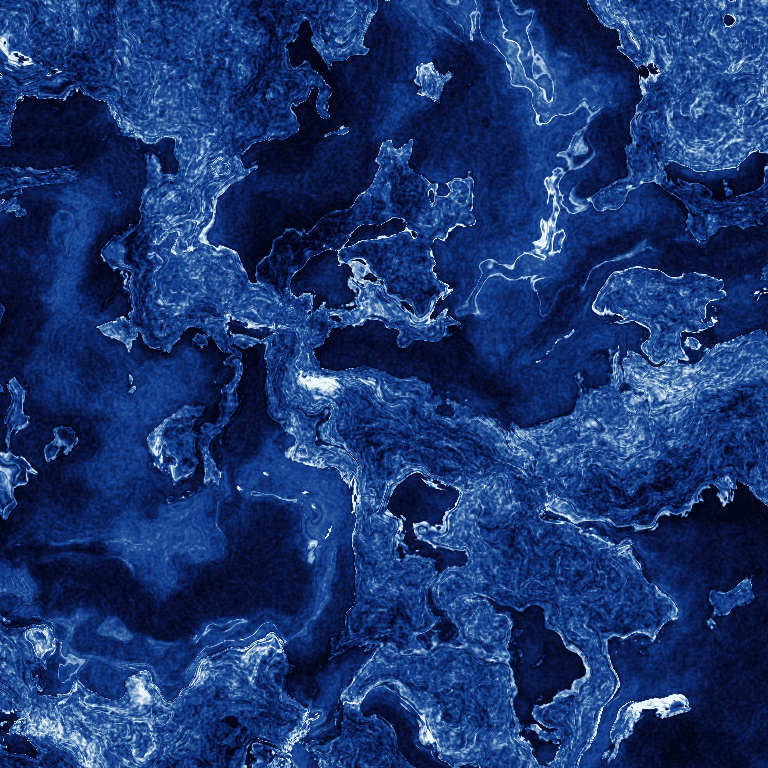
A Shadertoy shader for this texture:

```glsl
// Polished blue agate: dark navy basins, pale banded shores and lacy mineral veins.

vec2 gradientAt(vec2 cell) {
    vec3 h = fract(cell.xyx * vec3(0.1031, 0.1030, 0.0973));
    h += dot(h, h.yzx + 33.33);
    float angle = 6.2832 * fract((h.x + h.y) * h.z);
    return vec2(cos(angle), sin(angle));
}

float gradientNoise(vec2 p) {
    vec2 i = floor(p), f = p - i;
    vec2 u = f * f * f * (f * (f * 6.0 - 15.0) + 10.0);
    vec2 e = vec2(1, 0);
    float low = mix(dot(gradientAt(i), f), dot(gradientAt(i + e), f - e), u.x);
    float high = mix(dot(gradientAt(i + e.yx), f - e.yx), dot(gradientAt(i + 1.0), f - 1.0), u.x);
    return mix(low, high, u.y);
}

float fbm(vec2 p, int octaves) {
    float sum = 0.0, gain = 1.0;
    for (int i = 0; i < octaves; i++) {
        sum += gain * gradientNoise(p);
        p = mat2(1.6, 1.2, -1.2, 1.6) * p + 17.3;
        gain *= 0.5;
    }
    return sum;
}

// Blends from near black through blues to white; tone 0 is the middle blue.
vec3 agateColour(float tone) {
    vec3 colours[8] = vec3[8](
        vec3(0.01, 0.02, 0.10), vec3(0.03, 0.07, 0.23),
        vec3(0.05, 0.15, 0.41), vec3(0.07, 0.25, 0.57),
        vec3(0.15, 0.33, 0.60), vec3(0.29, 0.48, 0.71),
        vec3(0.59, 0.71, 0.83), vec3(0.92, 0.96, 0.99));
    float stops[8] = float[8](-2.2, -1.4, -0.64, 0.03, 0.63, 1.08, 1.8, 2.7);
    vec3 colour = colours[0];
    for (int i = 1; i < 8; i++) {
        float blend = clamp((tone - stops[i - 1]) / (stops[i] - stops[i - 1]), 0.0, 1.0);
        colour = mix(colour, colours[i], blend);
    }
    return colour;
}

void mainImage(out vec4 fragColor, in vec2 fragCoord) {
    vec2 p = 2.6 * fragCoord / iResolution.y + vec2(4.7, 1.9);

    // Two levels of warping fold the stone
    vec2 bend = vec2(fbm(p + 3.1, 5), fbm(p + vec2(18.3, 42.8), 5));
    vec2 swirl = vec2(fbm(p * 1.7 + 1.8 * bend + 61.0, 6),
                      fbm(p * 1.7 + 1.8 * bend + vec2(27.0, 9.0), 6));
    float height = fbm(p * 0.9 + bend + 0.4 * swirl, 5);
    float cloud = fbm(p * 2.2 + 1.5 * bend + 35.0, 6);
    float grit = gradientNoise(p * 48.0 + 6.0 * swirl) + gradientNoise(p * 95.0);

    // Basins have a crisp, ragged shoreline
    float shore = height + 0.09 + 0.025 * grit;
    float land = smoothstep(-0.012, 0.012, shore);
    float crest = exp(-12.0 * max(shore, 0.0));

    // Thin strata follow the height contours
    float strata = fbm(vec2(17.0 * height, 0.0) + p * 1.5, 3);

    // Lace fills the shelves; broad veins run across everything
    float lace = exp(-12.0 * abs(fbm(p * 4.5 + 3.5 * swirl + 80.0, 5)));
    float course = fbm(p * 0.75 + 0.8 * bend + 0.25 * swirl + 52.0, 5);
    float vein = exp(-22.0 * abs(course)) * smoothstep(-0.15, 0.2, cloud + 0.5 * bend.x);
    float veinBands = fbm(vec2(24.0 * course, 5.0) + p * 1.5, 3);

    float basin = -1.05 + 1.9 * cloud + 0.7 * grit + 0.4 * lace * smoothstep(-0.1, 0.3, cloud);
    float shelf = -0.02 + 1.3 * crest + strata * (1.2 + 3.2 * crest)
                + 1.2 * (lace - 0.25) + 2.0 * cloud + 1.3 * grit;
    float tone = mix(basin, shelf, land);
    tone -= 0.8 * exp(-50.0 * abs(shore + 0.03));
    tone += vein * (1.5 + 4.0 * veinBands);

    fragColor = vec4(agateColour(tone), 1.0);
}
```
